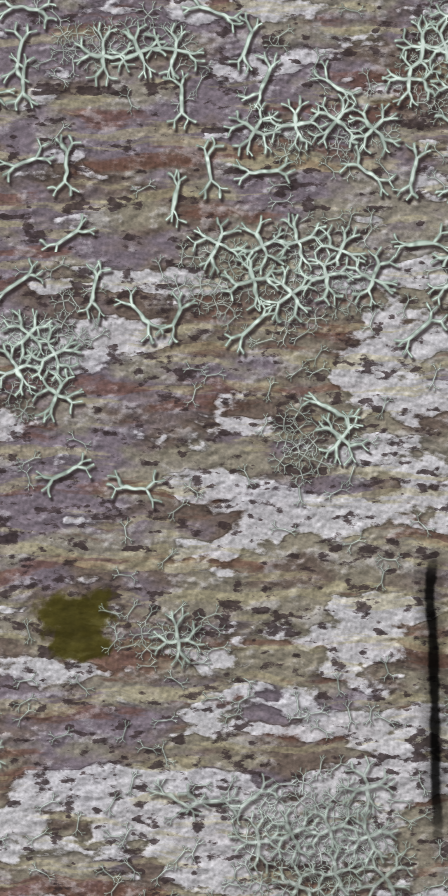
A Shadertoy shader for this texture:

```glsl
// Weathered tree bark with pale flaking patches, moss, a deep crack and branching lichen.
const vec3 MAUVE = vec3(0.47, 0.43, 0.465);
const vec3 BROWN = vec3(0.42, 0.37, 0.34);
const vec3 OLIVE = vec3(0.55, 0.53, 0.47);
const vec3 PALE = vec3(0.74, 0.735, 0.755);
const vec3 DARK = vec3(0.23, 0.19, 0.195);
const vec3 RUST = vec3(0.40, 0.27, 0.23);
const vec3 OCHRE = vec3(0.64, 0.61, 0.49);
const vec3 MOSS = vec3(0.25, 0.23, 0.09);
const vec3 MINT = vec3(0.55, 0.62, 0.57);
const vec3 FROST = vec3(0.80, 0.85, 0.82);
const float CELL = 0.088;  // spacing of lichen tufts
const float BRANCH = 0.031;
const float BRANCH_WIDTH = 0.0046;
const float RELIEF = 1.15;

// Soft ellipses: centre, radii (canvas width = 1)
const vec4 TUFTS[8] = vec4[8](
    vec4(0.62, 1.38, 0.23, 0.1), vec4(0.27, 1.91, 0.2, 0.06),
    vec4(0.97, 1.84, 0.07, 0.16), vec4(0.7, 1.0, 0.09, 0.09),
    vec4(0.08, 1.22, 0.1, 0.14), vec4(0.38, 0.57, 0.08, 0.05),
    vec4(0.72, 0.12, 0.18, 0.14), vec4(0.72, 1.7, 0.15, 0.07));
const vec4 FLAKES[8] = vec4[8](
    vec4(0.89, 1.16, 0.17, 0.24), vec4(0.26, 1.27, 0.2, 0.1),
    vec4(0.63, 0.85, 0.18, 0.09), vec4(0.45, 0.14, 0.25, 0.12),
    vec4(0.16, 0.2, 0.22, 0.09), vec4(0.85, 0.6, 0.12, 0.1),
    vec4(0.82, 0.28, 0.14, 0.15), vec4(0.55, 1.1, 0.12, 0.07));

float hash(vec2 p) {
    vec3 q = fract(vec3(p.xyx) * 0.1031);
    q += dot(q, q.yzx + 33.33);
    return fract((q.x + q.y) * q.z);
}

float noise(vec2 p) {
    vec2 i = floor(p), f = fract(p);
    f = f * f * (3.0 - 2.0 * f);
    return mix(mix(hash(i), hash(i + vec2(1, 0)), f.x),
               mix(hash(i + vec2(0, 1)), hash(i + vec2(1, 1)), f.x), f.y);
}

float fbm(vec2 p) {
    float sum = 0.0, amp = 0.515;
    for (int i = 0; i < 5; i++) {
        sum += amp * noise(p);
        p = mat2(1.6, 1.2, -1.2, 1.6) * p + 7.3;
        amp *= 0.5;
    }
    return sum;
}

float blob(vec2 p, vec4 area) {
    vec2 d = (p - area.xy) / area.zw;
    return exp(-dot(d, d));
}

float areas(vec4 list[8], vec2 p) {
    float m = 0.0;
    for (int i = 0; i < 8; i++) m = max(m, blob(p, list[i]));
    return m;
}

float segment(vec2 p, vec2 a, vec2 b) {
    vec2 pa = p - a, ba = b - a;
    return length(pa - ba * clamp(dot(pa, ba) / dot(ba, ba), 0.0, 1.0));
}

// Forked tree: node i grows from node (i - 1) / 2
float tuft(vec2 p, vec2 seed, float heading) {
    vec3 node[7];
    float d = 1.0;
    for (int i = 0; i < 7; i++) {
        float r = hash(seed + float(i) * 3.7);
        vec3 base = vec3(0.0, 0.0, heading);
        if (i > 0) base = node[(i - 1) / 2];
        float side = i == 0 ? 0.0 : (i % 2 == 0 ? 1.0 : -1.0);
        float taper = i == 0 ? 1.0 : (i < 3 ? 0.8 : 0.62);
        float angle = base.z + side * (0.25 + 0.65 * r);
        vec2 tip = base.xy + BRANCH * (0.65 + 0.5 * r) * taper * vec2(cos(angle), sin(angle));
        node[i] = vec3(tip, angle);
        d = min(d, segment(p, base.xy, tip) - BRANCH_WIDTH * taper);
    }
    return d;
}

// Distance to scattered tufts; scale > 1 gives finer ones
float lichen(vec2 p, float scale, float sparse) {
    vec2 q = p * scale + 0.006 * (noise(p * 60.0) - 0.5);
    float d = 1.0;
    for (int k = 0; k < 9; k++) {
        vec2 id = floor(q / CELL) + vec2(k % 3 - 1, k / 3 - 1);
        vec2 seed = id + scale * 17.0;
        vec2 root = (id + 0.25 + 0.5 * vec2(hash(seed + 2.1), hash(seed + 5.4))) * CELL;
        float crowd = areas(TUFTS, root / scale);
        if (hash(seed + 8.8) > crowd * 1.1 + sparse) continue;
        int stems = crowd > 0.35 ? 4 : 2;
        for (int s = 0; s < stems; s++) {
            float heading = 6.28 * (hash(seed + 1.3) + float(s) / float(stems));
            d = min(d, tuft(q - root, seed + float(s) * 11.0, heading));
        }
    }
    return d / scale;
}

float height(vec2 p) {
    return 0.6 * fbm(p * vec2(20, 34)) + 0.4 * fbm(p * vec2(55, 75) + 4.0);
}

vec3 bark(vec2 p) {
    vec2 warp = p + 0.04 * vec2(fbm(p * 9.0), fbm(p * 9.0 + 30.0));
    float h = height(p), slope = h - height(p + vec2(-0.004, 0.006));
    float bands = fbm(warp * vec2(4, 26) + 11.0);
    // Ground tones
    float warmth = fbm(warp * vec2(5, 11)) + 0.12 * p.x - 0.06 * p.y;
    vec3 col = mix(MAUVE, BROWN, smoothstep(0.42, 0.62, warmth));
    float aged = fbm(warp * vec2(6, 15) + 50.0) + 0.13 * p.x - 0.08 * p.y;
    col = mix(col, OLIVE, 0.8 * smoothstep(0.43, 0.62, aged));
    col = mix(col, RUST, 0.6 * smoothstep(0.6, 0.72, bands + 0.25 * blob(p, vec4(0.85, 1.78, 0.12, 0.1))));
    col = mix(col, PALE, 0.45 * smoothstep(0.5, 0.7, h));
    // Flaking patches with a shaded rim
    float flake = fbm(warp * vec2(6, 15) + 80.0) + 0.33 * areas(FLAKES, p) + 0.25 * (h - 0.5);
    col *= 1.0 - 0.22 * smoothstep(0.05, 0.0, abs(flake - 0.63));
    col = mix(col, PALE, 0.88 * smoothstep(0.62, 0.69, flake));
    col = mix(col, OCHRE, 0.55 * smoothstep(0.58, 0.7, fbm(warp * vec2(5, 42) + 21.0)));
    // Pits, relief, grain and moss
    float pits = fbm(p * vec2(32, 58) + 63.0) + 0.3 * (bands - 0.5);
    col = mix(col, DARK, 0.8 * smoothstep(0.39, 0.25, pits));
    col *= 1.0 + RELIEF * slope + 0.16 * (noise(p * 190.0) - 0.5);
    float mossy = blob(p, vec4(0.18, 0.6, 0.13, 0.1)) + 0.8 * (fbm(p * 22.0) - 0.4);
    col = mix(col, MOSS * (0.6 + 0.9 * h), 0.9 * smoothstep(0.62, 0.85, mossy));
    // Deep crack
    float centre = 0.94 + 0.03 * smoothstep(0.6, 0.1, p.y) + 0.035 * noise(vec2(p.y * 9.0, 3));
    float gap = abs(p.x - centre) + 0.012 * (h - 0.5);
    float reach = smoothstep(0.79, 0.7, p.y) * smoothstep(0.05, 0.25, p.y);
    return col * (1.0 - reach * (0.35 * smoothstep(0.05, 0.0, gap) + 0.5 * smoothstep(0.015, 0.006, gap)));
}

void mainImage(out vec4 fragColor, in vec2 fragCoord) {
    vec2 p = fragCoord / iResolution.x;
    float soft = 1.0 / iResolution.x, low = smoothstep(1.0, 0.2, p.y);
    vec3 col = bark(p);
    // Fine crusty lichen, then large forked tufts, each over its shadow
    for (int layer = 0; layer < 2; layer++) {
        bool fine = layer == 0;
        float scale = fine ? 2.3 : 1.0;
        float sparse = fine ? 0.05 + 0.12 * low : 0.02 + 0.26 * smoothstep(1.3, 1.55, p.y);
        float strength = fine ? 0.65 : 1.0 - 0.35 * low;
        float d = lichen(p, scale, sparse);
        float shade = lichen(p + vec2(-0.005, 0.008) / scale, scale, sparse);
        col = mix(col, DARK * 0.75, 0.72 * strength * smoothstep(0.005, -0.003, shade));
        vec3 tone = mix(MINT, FROST, smoothstep(0.0, -0.0035 / scale, d) * (0.45 + 0.7 * noise(p * 28.0)));
        tone *= 0.82 + 0.36 * noise(p * 110.0);
        col = mix(col, tone, strength * smoothstep(soft, -soft, d));
    }
    fragColor = vec4(col, 1);
}
```
